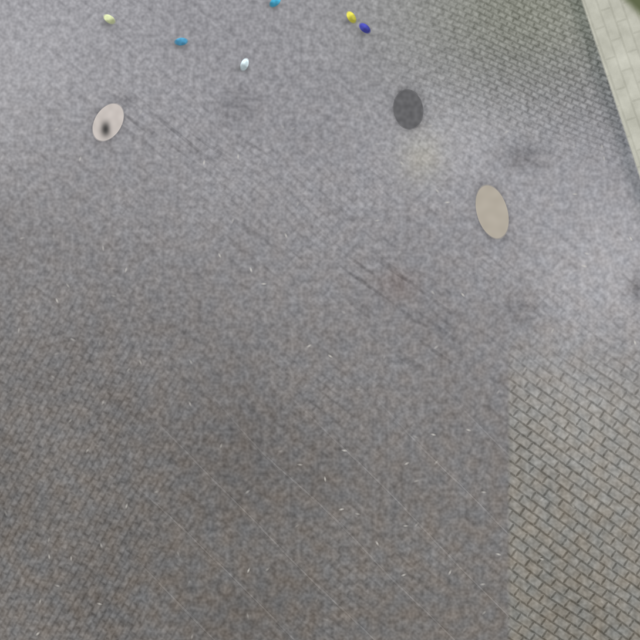
Reproduce this texture procedurally as a Shadertoy shader.

```glsl
// Worn grey paving seen at a slant, with oval covers, scattered litter and a pale kerb.
#define JOINT_WIDTH 0.0032
#define JOINT_DEPTH 0.085
#define GRAIN 0.085
#define MOTTLE 0.065
#define GROOVE_DEPTH 0.09
#define SEAM_SPACING 0.125
#define SEAM_LIGHT 0.045
#define FLECK_CELLS 42.0
#define EDGE 0.0015

float hash(vec2 p) {
    vec3 q = fract(vec3(p.xyx) * 0.1031);
    q += dot(q, q.yzx + 33.33);
    return fract((q.x + q.y) * q.z);
}

vec2 gradient(vec2 cell) {
    float a = 6.2832 * hash(cell);
    return vec2(cos(a), sin(a));
}

float noise(vec2 p) {
    vec2 i = floor(p), f = fract(p), u = f * f * f * (f * (f * 6.0 - 15.0) + 10.0);
    vec2 x = vec2(1, 0), y = vec2(0, 1);
    float low = mix(dot(gradient(i), f), dot(gradient(i + x), f - x), u.x);
    float high = mix(dot(gradient(i + y), f - y), dot(gradient(i + 1.0), f - 1.0), u.x);
    return mix(low, high, u.y);
}

float fbm(vec2 p) {
    float sum = 0.0, amp = 0.6;
    for (int i = 0; i < 5; i++) {
        sum += amp * noise(p);
        p = p * 2.03 + 17.3;
        amp *= 0.55;
    }
    return sum;
}

// Coordinates along and across a direction at angle a
vec2 turn(vec2 p, float a) {
    float c = cos(a), s = sin(a);
    return vec2(c * p.x + s * p.y, c * p.y - s * p.x);
}

float glow(vec2 p, vec2 centre, vec2 radius) {
    vec2 d = (p - centre) / radius;
    return exp(-dot(d, d));
}

// Signed distance, approximate, to a tilted ellipse
float oval(vec2 p, vec2 centre, vec2 radius, float tilt) {
    vec2 q = turn(p - centre, tilt);
    return (length(q / radius) - 1.0) * min(radius.x, radius.y);
}

float fill(float d) { return 1.0 - smoothstep(-EDGE, EDGE, d); }

// Running-bond joints: 1 in the gap, 0 on the stone
float joints(vec2 p, float angle, vec2 cell) {
    vec2 q = turn(p, angle) / cell;
    q.x += 0.5 * mod(floor(q.y), 2.0);
    vec2 d = (0.5 - abs(fract(q) - 0.5)) * cell;
    return 1.0 - smoothstep(0.0, JOINT_WIDTH, min(d.x, d.y));
}

void litter(inout vec3 col, vec2 p, vec2 at, float tilt, vec3 tint) {
    col = mix(col, vec3(0.3), 0.5 * glow(p, at - vec2(0.002, 0.006), vec2(0.010, 0.006)));
    float shade = 0.8 + 0.5 * smoothstep(-0.006, 0.008, p.y - at.y + 0.5 * noise(p * 150.0) * 0.01);
    col = mix(col, tint * shade, fill(oval(p, at, vec2(0.010, 0.006), tilt)));
}

void mainImage(out vec4 fragColor, in vec2 fragCoord) {
    vec2 p = fragCoord / iResolution.xy;
    float cloud = fbm(p * 5.0);
    vec2 w = p + 0.008 * vec2(noise(p * 6.0), noise(p * 6.0 + 40.0));

    // Broad light
    vec3 col = mix(vec3(0.475, 0.462, 0.452), vec3(0.605, 0.603, 0.622),
                   smoothstep(0.05, 0.95, p.y + 0.25 * (p.x - 0.5)));
    col += 0.07 * glow(p, vec2(0.02, 0.88), vec2(0.16, 0.15));
    col += 0.09 * glow(p, vec2(0.94, 0.58), vec2(0.13, 0.13));
    col += 0.04 * glow(p, vec2(0.74, 0.77), vec2(0.12, 0.08));
    col -= 0.045 * glow(p, vec2(0.38, 0.30), vec2(0.17, 0.14));
    col -= 0.035 * glow(p, vec2(0.42, 0.03), vec2(0.15, 0.10));
    col -= vec3(0.03, 0.02, 0.08) * glow(p, vec2(0.84, 1.0), vec2(0.22, 0.14));
    col += vec3(0.04, 0.035, 0.0) * glow(p, vec2(0.66, 0.755), vec2(0.035, 0.04));

    // Stains
    col -= 0.10 * glow(p, vec2(0.815, 0.755), vec2(0.035, 0.022));
    col -= 0.06 * glow(p, vec2(0.37, 0.835), vec2(0.03, 0.025));
    col -= 0.06 * glow(p, vec2(0.815, 0.52), vec2(0.035, 0.025));
    col -= 0.13 * glow(p, vec2(0.995, 0.55), vec2(0.015, 0.02));
    col -= vec3(0.03, 0.05, 0.06) * glow(p, vec2(0.62, 0.555), vec2(0.03, 0.025));
    col += MOTTLE * cloud + GRAIN * (noise(p * 95.0) + 0.8 * noise(p * 190.0));
    col += vec3(0.025, 0.0, -0.025) * noise(p * 38.0) * (1.0 - p.y);

    // Paving: coarse lower right, fine upper right, steep lower left
    float coarse = smoothstep(0.790, 0.800, p.x) * (1.0 - smoothstep(0.33, 0.52, p.y));
    float fine = smoothstep(0.50, 0.82, p.x) * smoothstep(0.73, 0.90, p.y + 0.2 * (p.x - 0.7));
    float steep = (1.0 - smoothstep(0.15, 0.42, p.x)) * (1.0 - smoothstep(0.35, 0.75, p.y));
    float middle = 0.4 * (1.0 - coarse) * (1.0 - fine) * (1.0 - steep) * smoothstep(-0.3, 0.4, cloud);
    col += vec3(0.075, 0.075, 0.055) * coarse;
    col -= JOINT_DEPTH * (1.5 * coarse * joints(w, -0.62, vec2(0.025, 0.015))
         + fine * joints(w, -0.42, vec2(0.013, 0.0085))
         + 0.55 * steep * joints(w, 1.05, vec2(0.019, 0.010))
         + middle * joints(w, -0.68, vec2(0.018, 0.011)));

    // Dark diagonal grooves and pale seams
    vec2 g = turn(w - vec2(0.45, 0.655), -0.64);
    float streak = smoothstep(0.12, 0.5, noise(g * vec2(9.0, 95.0)));
    col -= GROOVE_DEPTH * streak * (0.25 + glow(g, vec2(0), vec2(0.32, 0.045))) * (1.0 - fine);
    float seam = abs(fract((w.x + w.y - 0.585) / SEAM_SPACING + 0.5) - 0.5) * SEAM_SPACING;
    float low = smoothstep(0.18, 0.26, p.x) * (1.0 - smoothstep(0.25, 0.45, p.y)) * (1.0 - coarse);
    col += SEAM_LIGHT * low * (1.0 - smoothstep(0.0005, 0.003, seam));

    // Small pale flecks
    vec2 id = floor(p * FLECK_CELLS);
    vec2 spot = (id + 0.2 + 0.6 * vec2(hash(id + 5.0), hash(id + 91.0))) / FLECK_CELLS;
    float rare = step(0.90, hash(id + 37.0)) * (1.0 - smoothstep(0.7, 0.9, p.y));
    float fleck = fill(oval(p, spot, vec2(0.0014, 0.0028), 3.0 * hash(id)));
    col = mix(col, vec3(0.83, 0.82, 0.79), 0.75 * rare * fleck * hash(id + 12.0));

    // Oval covers with worn rims
    float left = oval(p, vec2(0.169, 0.809), vec2(0.021, 0.032), -0.55);
    float dark = oval(p, vec2(0.638, 0.829), vec2(0.023, 0.031), 0.15);
    float tan_ = oval(p, vec2(0.769, 0.669), vec2(0.024, 0.043), 0.28);
    col -= 0.10 * exp(-abs(min(left, min(dark, tan_))) / 0.004);
    col -= 0.10 * glow(p, vec2(0.202, 0.846), vec2(0.010, 0.007));
    col = mix(col, vec3(0.79, 0.76, 0.74) + 0.04 * noise(p * 90.0), fill(left));
    col = mix(col, vec3(0.20), 0.85 * glow(p, vec2(0.165, 0.798), vec2(0.007, 0.011)));
    col = mix(col, vec3(0.40, 0.40, 0.41) + 0.06 * noise(p * 130.0), fill(dark));
    col = mix(col, vec3(0.70, 0.67, 0.62) + 0.03 * noise(p * 60.0), fill(tan_));

    // Kerb along the right side
    float kerb = p.x - 0.908 - 0.33 * (1.0 - p.y);
    col -= vec3(0.09, 0.08, 0.08) * glow(vec2(kerb, 0), vec2(-0.008, 0), vec2(0.014, 1));
    vec3 stone = vec3(0.75, 0.75, 0.70) + 0.13 * fbm(p * 24.0) - 0.04 * joints(p, -1.24, vec2(0.05, 0.018));
    col = mix(col, stone, smoothstep(-0.002, 0.003, kerb));
    col = mix(col, vec3(0.38, 0.41, 0.30), smoothstep(1.965, 1.99, p.x + p.y));

    // Litter
    litter(col, p, vec2(0.171, 0.970), -0.6, vec3(0.76, 0.79, 0.62));
    litter(col, p, vec2(0.283, 0.935), 0.1, vec3(0.30, 0.56, 0.70));
    litter(col, p, vec2(0.382, 0.899), 1.2, vec3(0.76, 0.82, 0.84));
    litter(col, p, vec2(0.430, 0.997), 0.7, vec3(0.28, 0.62, 0.75));
    litter(col, p, vec2(0.549, 0.973), -1.0, vec3(0.76, 0.74, 0.30));
    litter(col, p, vec2(0.570, 0.956), -0.7, vec3(0.27, 0.28, 0.62));

    fragColor = vec4(clamp(col, 0.0, 1.0), 1.0);
}
```
